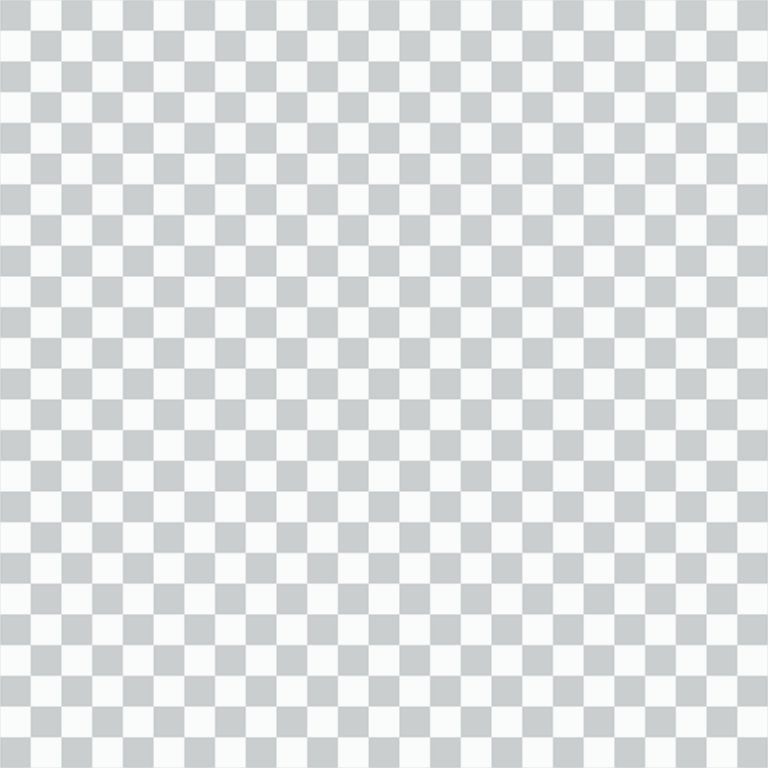
Give the GLSL for this pattern, as a WebGL 1 fragment shader.

```glsl
precision highp float;

uniform vec2 u_resolution;

// Square wave that flips sign at every whole number, with softened flips
vec2 alternatingSign(vec2 cells, float softness) {
  vec2 edgeDistance = 0.5 - abs(fract(cells) - 0.5);
  vec2 parity = 1.0 - 2.0 * mod(floor(cells), 2.0);
  return parity * clamp(edgeDistance / softness, 0.0, 1.0);
}

void main() {
  // 25 squares across and down, grey in every corner
  vec2 cells = 25.0 * gl_FragCoord.xy / u_resolution;
  float pixel = 25.0 / min(u_resolution.x, u_resolution.y);

  // Grey where the signs of column and row agree
  vec2 signs = alternatingSign(cells, max(0.03, 0.5 * pixel));
  float grey = 0.5 + 0.5 * signs.x * signs.y;

  // Faint darker rim just inside each grey square
  vec2 edgeDistance = 0.5 - abs(fract(cells) - 0.5);
  float nearestEdge = min(edgeDistance.x, edgeDistance.y);
  float rim = 1.0 - smoothstep(0.05, 0.05 + max(0.05, pixel), nearestEdge);

  vec3 greyColor = vec3(0.793, 0.808, 0.812) - 0.012 * rim;
  vec3 whiteColor = vec3(0.982, 0.988, 0.984);
  gl_FragColor = vec4(mix(whiteColor, greyColor, grey), 1.0);
}
```
